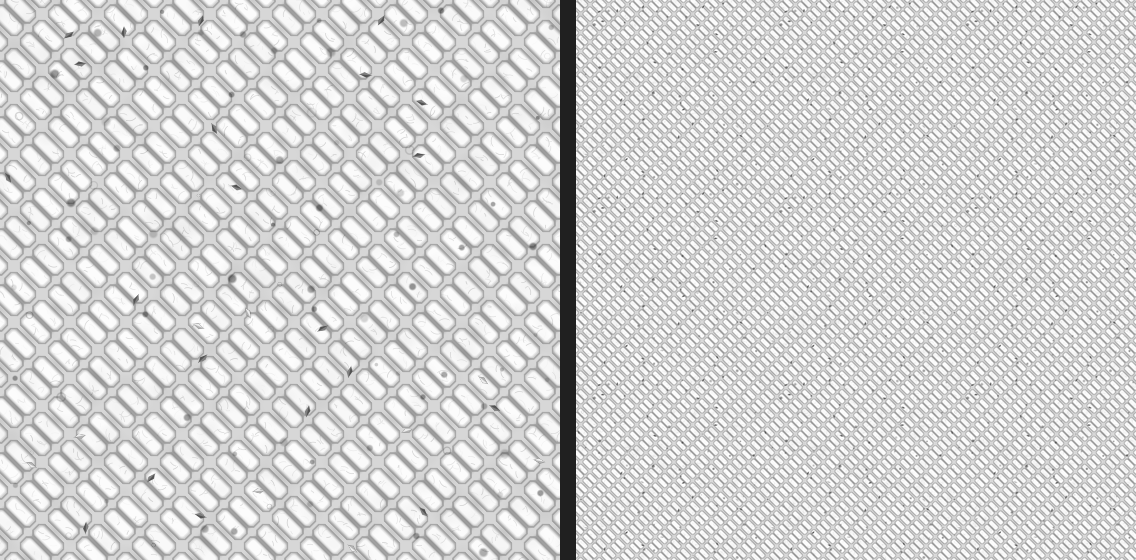
Left, the tile; right, the same tile 3 across and 3 down.
Write a WebGL 1 fragment shader that draws this texture.

```glsl
precision highp float;
uniform vec2 u_resolution;

#define REPEATS 10.0
#define BAR_HALF vec2(0.443, 0.211)
#define CORE_HALF vec2(0.348, 0.118)
#define BAR_OFFSET 0.225
#define CORNER_CUT 0.11
#define LINE_HALF 0.011
#define GAP_TONE 0.845
#define SPOT_GRID 13.0
#define SPOT_CHANCE 0.5
#define SHARD_GRID 10.0
#define SHARD_CHANCE 0.3
#define SCRATCH_DEPTH 0.13

const float TAU = 6.28319;

float hash(vec2 cell, float salt) {
  return fract(sin(dot(cell, vec2(12.989, 78.233)) + salt * 3.717) * 43758.5);
}

vec2 hash2(vec2 cell, float salt) {
  return vec2(hash(cell, salt), hash(cell, salt + 0.5));
}

vec2 rotate(vec2 v, float angle) {
  float c = cos(angle), s = sin(angle);
  return vec2(c * v.x + s * v.y, c * v.y - s * v.x);
}

float chamferBox(vec2 p, vec2 halfSize, float cut) {
  vec2 d = abs(p) - halfSize;
  return max(max(d.x, d.y), (d.x + d.y + cut) * 0.7071);
}

float roundBox(vec2 p, vec2 halfSize, float radius) {
  vec2 d = abs(p) - halfSize + radius;
  return length(max(d, 0.0)) + min(max(d.x, d.y), 0.0) - radius;
}

// Fine curved hairlines on one bar
float scratches(vec2 p, vec2 id, float aa) {
  float mark = 0.0;
  for (int i = 0; i < 4; i++) {
    float salt = 10.0 + float(i) * 3.0;
    vec2 center = (hash2(id, salt) - 0.5) * vec2(0.6, 0.2);
    vec2 q = rotate(p - center, TAU * hash(id, salt + 1.0));
    float reach = mix(0.03, 0.12, hash(id, salt + 1.5));
    q.y += q.x * q.x * 2.5;
    float d = length(vec2(max(abs(q.x) - reach, 0.0), q.y));
    float line = 1.0 - smoothstep(0.0, 0.008 + aa, d);
    mark = max(mark, line * hash(id, salt + 2.0));
  }
  return mark;
}

// Bevelled bars in diagonal pairs
float barPattern(vec2 p, float aa) {
  vec2 q = p * REPEATS;
  vec2 st = vec2(q.x - q.y, q.x + q.y);
  vec2 pairCenter = vec2(floor(st.x) + 0.5, floor(st.y + 0.5));
  vec2 local = st - pairCenter;
  float side = local.y < 0.0 ? -1.0 : 1.0;
  vec2 bar = local - vec2(0.0, side * BAR_OFFSET);
  vec2 id = mod(0.5 * vec2(pairCenter.x + pairCenter.y, pairCenter.y - pairCenter.x), REPEATS);
  id += vec2(0.0, side * 0.125);

  float edge = chamferBox(bar, BAR_HALF, CORNER_CUT);
  float core = roundBox(bar, CORE_HALF, 0.065);
  float inside = 1.0 - smoothstep(-aa, aa, edge);

  // Dark seam within a pair, paler bevel at the bar ends
  float ends = smoothstep(0.3, 0.44, abs(bar.x));
  float seam = 1.0 - smoothstep(0.02, 0.11, abs(local.y));
  float bevel = mix(0.71, 0.8, ends) - 0.11 * seam * (1.0 - ends);
  float top = 0.99 - 0.03 * hash(id, 1.0) * hash(id, 2.0);
  float face = mix(top, 0.91, smoothstep(-0.015, 0.025, core));
  face = mix(face, bevel, smoothstep(0.015, 0.075, core));
  face -= SCRATCH_DEPTH * scratches(bar, id, aa);

  float gap = GAP_TONE - 0.05 * (1.0 - smoothstep(0.0, 0.35, abs(bar.x)));
  gap -= 0.14 * seam * (1.0 - ends);
  float tone = mix(gap, face, inside);
  float outline = 1.0 - smoothstep(LINE_HALF, LINE_HALF + aa, abs(edge));
  return mix(tone, 0.62, outline * 0.8);
}

// Soft round stains, some of them rings
float stains(vec2 p) {
  vec2 id = floor(p * SPOT_GRID);
  vec2 center = (id + 0.5 + 0.66 * (hash2(id, 31.0) - 0.5)) / SPOT_GRID;
  float radius = mix(0.004, 0.011, hash(id, 33.0));
  float d = length(p - center) / radius;
  float disc = 1.0 - smoothstep(0.45, 1.0, d);
  float ring = 1.0 - smoothstep(0.0, 0.25, abs(d - 0.7));
  float shape = mix(disc, ring * 0.5, step(0.75, hash(id, 34.0)));
  return shape * step(hash(id, 35.0), SPOT_CHANCE) * mix(0.1, 0.42, hash(id, 36.0));
}

// Two-facet shards: x is tone, y is coverage
vec2 shard(vec2 p, float pixel) {
  vec2 id = floor(p * SHARD_GRID);
  vec2 center = (id + 0.5 + 0.75 * (hash2(id, 51.0) - 0.5)) / SHARD_GRID;
  vec2 q = rotate(p - center, TAU * hash(id, 53.0));
  q.x += q.y * 0.4;
  float d = (abs(q.x) / 0.0105 + abs(q.y) / 0.0048 - 1.0) * 0.0044;
  float facet = smoothstep(-pixel, pixel, q.y);
  float pale = step(0.8, hash(id, 54.0));
  float tone = mix(mix(0.32, 0.5, facet), mix(0.7, 0.93, facet), pale);
  tone = mix(tone, 0.4, smoothstep(-0.0014, 0.0, d) * 0.6);
  float cover = 1.0 - smoothstep(-pixel, pixel, d);
  return vec2(tone, cover * step(hash(id, 55.0), SHARD_CHANCE));
}

void main() {
  vec2 p = gl_FragCoord.xy / u_resolution;
  float pixel = 0.7 / min(u_resolution.x, u_resolution.y);
  float tone = barPattern(p, pixel * REPEATS * 1.4142);

  // Broad smudges from whole-number waves
  vec2 w = p * TAU;
  float smudge = sin(w.x * 3.0 + 2.0 * sin(w.y * 2.0)) * sin(w.y * 5.0 + 2.0 * sin(w.x * 4.0));
  smudge += sin(w.x * 11.0 + w.y * 7.0) * sin(w.y * 13.0 - w.x * 6.0);
  tone -= 0.018 * max(smudge, 0.0);

  tone *= 1.0 - stains(p);
  vec2 chip = shard(p, pixel);
  gl_FragColor = vec4(vec3(mix(tone, chip.x, chip.y)), 1.0);
}
```
